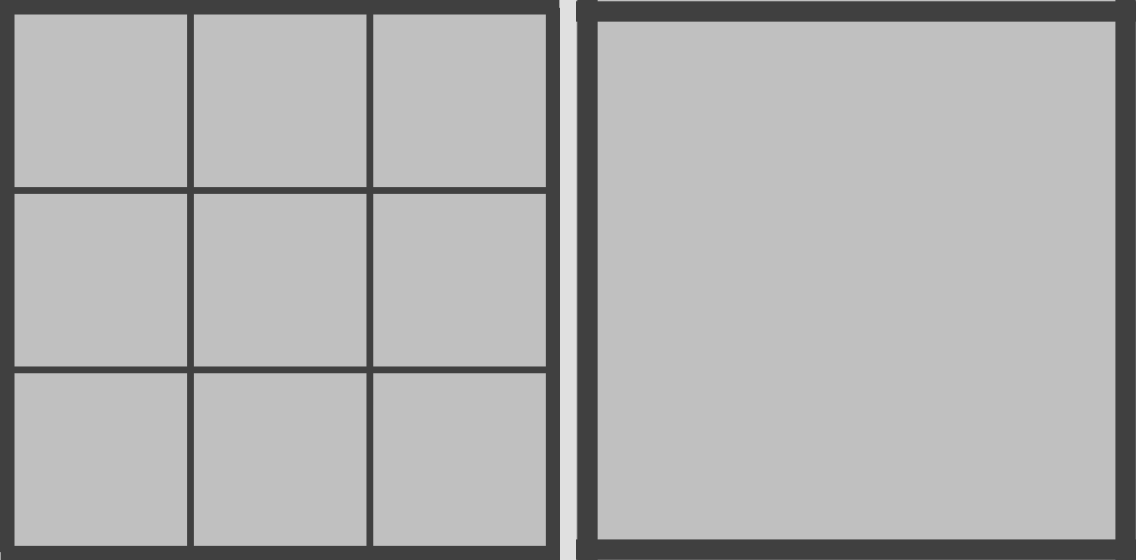
Left: the whole. Right: its middle third, enlarged.
A WebGL 2 fragment shader for this pattern:

```glsl
#version 300 es
precision highp float;
// A three by three grid of flat light panels on a dark frame.
// Each point is folded into its nearest cell, where one box is drawn with
// analytic pixel coverage; two tiny chips notch opposite frame corners.

uniform vec2 u_resolution;
out vec4 fragColor;

// Layout, in fractions of the canvas
const float PANELS_PER_SIDE = 3.0;
const float PITCH = 0.3203125;                    // panel start to panel start
const float PANEL_SIZE = 0.3082;                  // remainder of PITCH is the gap
const vec2 GRID_ORIGIN = vec2(0.0259, 0.02527);   // lower left of first panel
const vec2 CHIP_SIZE = vec2(0.0014, 0.0140);      // notch at two frame corners

// Colours
const vec3 FRAME_COLOR = vec3(0.251);
const vec3 PANEL_COLOR = vec3(0.753);

// Share of the pixel covered by an axis-aligned box
float boxCoverage(vec2 point, vec2 lower, vec2 upper, vec2 pixel) {
    vec2 overlap = min(point + 0.5 * pixel, upper) - max(point - 0.5 * pixel, lower);
    vec2 share = clamp(overlap / pixel, 0.0, 1.0);
    return share.x * share.y;
}

// Repeated panels, limited to the grid so the outer frame stays solid
float panelCoverage(vec2 uv, vec2 pixel) {
    float halfGap = 0.5 * (PITCH - PANEL_SIZE);
    vec2 cell = floor((uv - GRID_ORIGIN + halfGap) / PITCH);
    cell = clamp(cell, 0.0, PANELS_PER_SIDE - 1.0);
    vec2 local = uv - GRID_ORIGIN - cell * PITCH;
    return boxCoverage(local, vec2(0.0), vec2(PANEL_SIZE), pixel);
}

// Lower left chip, and its half-turn copy at the upper right
float chipCoverage(vec2 uv, vec2 pixel) {
    vec2 folded = uv.x + uv.y > 1.0 ? 1.0 - uv : uv;
    return boxCoverage(folded, vec2(0.0), CHIP_SIZE, pixel);
}

void main() {
    vec2 pixel = 1.0 / u_resolution;
    vec2 uv = gl_FragCoord.xy * pixel;

    float light = max(panelCoverage(uv, pixel), chipCoverage(uv, pixel));
    fragColor = vec4(mix(FRAME_COLOR, PANEL_COLOR, light), 1.0);
}
```
